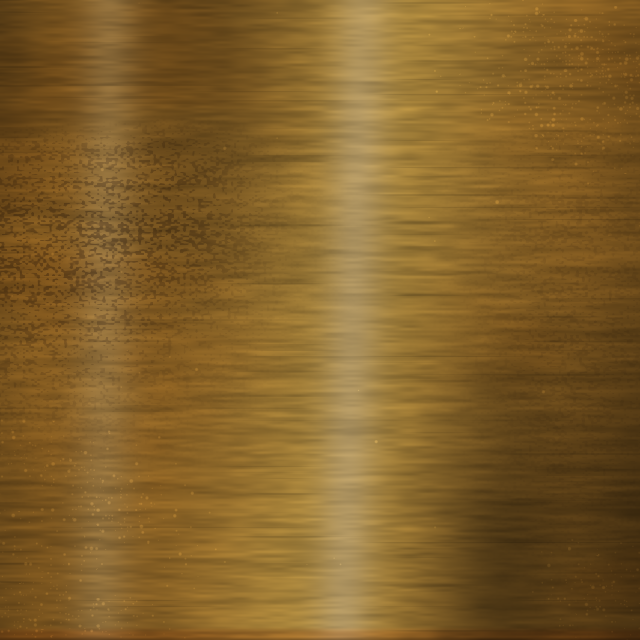
This texture is drawn by a Shadertoy shader. Its source:

```glsl
// Brushed, aged brass sheet with two vertical sheens, tarnish pits and pale flecks.

float hash(vec2 p) {
    vec3 q = fract(p.xyx * vec3(0.1031, 0.1030, 0.0973));
    q += dot(q, q.yzx + 33.33);
    return fract((q.x + q.y) * q.z);
}

float noise(vec2 p) {
    vec2 cell = floor(p), f = fract(p);
    f = f * f * (3.0 - 2.0 * f);
    return mix(mix(hash(cell), hash(cell + vec2(1, 0)), f.x),
               mix(hash(cell + vec2(0, 1)), hash(cell + vec2(1, 1)), f.x), f.y);
}

float fbm(vec2 p) {
    float sum = 0.0, weight = 0.5;
    for (int i = 0; i < 4; i++) {
        sum += weight * noise(p);
        p = p * 2.03 + 17.3;
        weight *= 0.5;
    }
    return sum / 0.9375;
}

// Soft elliptical spot, 1 at its centre
float spot(vec2 p, vec2 centre, vec2 size) {
    vec2 d = (p - centre) / size;
    return exp(-dot(d, d));
}

// Soft vertical band
float band(float x, float centre, float width) {
    float d = (x - centre) / width;
    return exp(-d * d);
}

// Fine horizontal brush marks of mixed length, centred on zero
float brushing(vec2 p) {
    float sum = 0.10 * (noise(p * vec2(2.0, 34.0)) - 0.5);
    vec2 scale = vec2(5.0, 85.0);
    for (int i = 0; i < 4; i++) {
        sum += 0.20 * (noise(p * scale + float(i) * 31.7 + 7.0) - 0.5);
        scale *= vec2(1.9, 1.45);
    }
    return sum;
}

// Scattered round flecks, one per grid cell
float flecks(vec2 p, float count, float density) {
    vec2 g = p * count, cell = floor(g);
    vec2 centre = 0.3 + 0.4 * vec2(hash(cell + 5.1), hash(cell + 71.7));
    float radius = mix(0.12, 0.32, hash(cell + 23.9));
    float soft = 0.07 + 0.5 * count / iResolution.y;
    float dotMask = 1.0 - smoothstep(radius - soft, radius + soft, length(fract(g) - centre));
    return dotMask * step(hash(cell + 41.3), density);
}

void mainImage(out vec4 fragColor, in vec2 fragCoord) {
    vec2 uv = fragCoord / iResolution.xy;
    float cloud = fbm(uv * vec2(4.0, 9.0) + 3.0);

    // Warm metal with a broad golden reflection
    float glow = band(uv.x, mix(0.50, 0.61, uv.y), 0.20);
    vec3 col = mix(vec3(0.515, 0.355, 0.125), vec3(0.64, 0.505, 0.225), glow);
    col *= mix(vec3(1.0), vec3(1.01, 0.98, 0.92), smoothstep(0.45, 0.75, cloud) * (1.0 - glow));

    // Broad shadows and darkened borders
    float shade = 0.27 * spot(uv, vec2(0.33, 1.03), vec2(0.14, 0.28));
    shade += 0.22 * spot(uv, vec2(0.0, 0.92), vec2(0.11, 0.18));
    shade += 0.36 * spot(uv, vec2(0.78, 0.08), vec2(0.11, 0.30));
    shade += 0.33 * spot(uv, vec2(1.0, 0.15), vec2(0.17, 0.30));
    shade += 0.08 * spot(uv, vec2(0.86, 0.40), vec2(0.18, 0.16));
    shade += 0.15 * smoothstep(0.88, 1.03, uv.x) + 0.12 * smoothstep(0.08, -0.02, uv.x);
    shade += 0.10 * spot(uv, vec2(0.30, 0.65), vec2(0.11, 0.18));
    col *= 1.0 - min(shade, 0.55);

    // Narrow pale sheens, leaning slightly
    float mainSheen = band(uv.x, mix(0.535, 0.567, uv.y), 0.044);
    float sideSheen = band(uv.x, mix(0.155, 0.172, uv.y), 0.045);
    float sheen = mainSheen * mix(0.78, 0.62, smoothstep(0.75, 1.0, uv.y));
    sheen += sideSheen * 0.38;
    col = mix(col, vec3(0.70, 0.605, 0.42), sheen);

    // Brush marks
    float bend = 0.003 * (noise(uv * vec2(3.0, 5.0)) - 0.5);
    float marks = brushing(uv + vec2(0.0, bend));
    col *= 1.0 + marks * mix(0.62, 0.38, mainSheen);
    float scratch = smoothstep(0.78, 0.96, noise(uv * vec2(4.5, 210.0) + 90.0));
    col *= 1.0 - 0.10 * scratch * (1.0 - 0.5 * mainSheen);

    // Fine dark tarnish pits on the left and faintly on the right
    float tarnish = spot(uv, vec2(0.06, 0.60), vec2(0.25, 0.22));
    tarnish += 0.5 * spot(uv, vec2(0.28, 0.68), vec2(0.12, 0.14));
    tarnish += 0.35 * spot(uv, vec2(0.90, 0.55), vec2(0.15, 0.40));
    tarnish *= smoothstep(0.83, 0.77, uv.y + 0.06 * (cloud - 0.5));
    float rows = noise(uv * vec2(6.0, 70.0) + 12.0);
    float grain = noise(uv * vec2(215.0, 330.0)) + 0.35 * (rows - 0.5);
    float pits = smoothstep(0.50, 0.82, grain) * min(tarnish, 1.0);
    col *= 1.0 - pits * vec3(0.25, 0.27, 0.25);

    // Pale flecks in the worn corners
    float worn = spot(uv, vec2(0.03, 0.13), vec2(0.19, 0.14));
    worn += 0.8 * spot(uv, vec2(0.83, 0.93), vec2(0.11, 0.09));
    worn += 0.7 * spot(uv, vec2(0.98, 0.85), vec2(0.13, 0.10));
    worn += 0.3 * spot(uv, vec2(0.95, 0.08), vec2(0.10, 0.10));
    float density = 0.5 * max(worn - 0.05, 0.0) * smoothstep(0.25, 0.65, cloud);
    float fleck = max(flecks(uv, 115.0, density), 0.7 * flecks(uv + 0.37, 210.0, density));
    col *= 1.0 - 0.10 * min(worn, 1.0);
    col = mix(col, col * 1.25 + vec3(0.05, 0.04, 0.02), 0.65 * fleck);

    // Rolled rims at the bottom and top
    float bottomRim = smoothstep(0.022, 0.010, uv.y);
    col = mix(col, col * vec3(1.0, 0.85, 0.72), 0.8 * bottomRim);
    col *= 1.0 - 0.25 * smoothstep(0.006, 0.0, uv.y);
    col *= 1.0 + 0.12 * smoothstep(0.965, 0.99, uv.y) * smoothstep(0.5, 0.75, uv.x);

    fragColor = vec4(clamp(col, 0.0, 1.0), 1.0);
}
```
